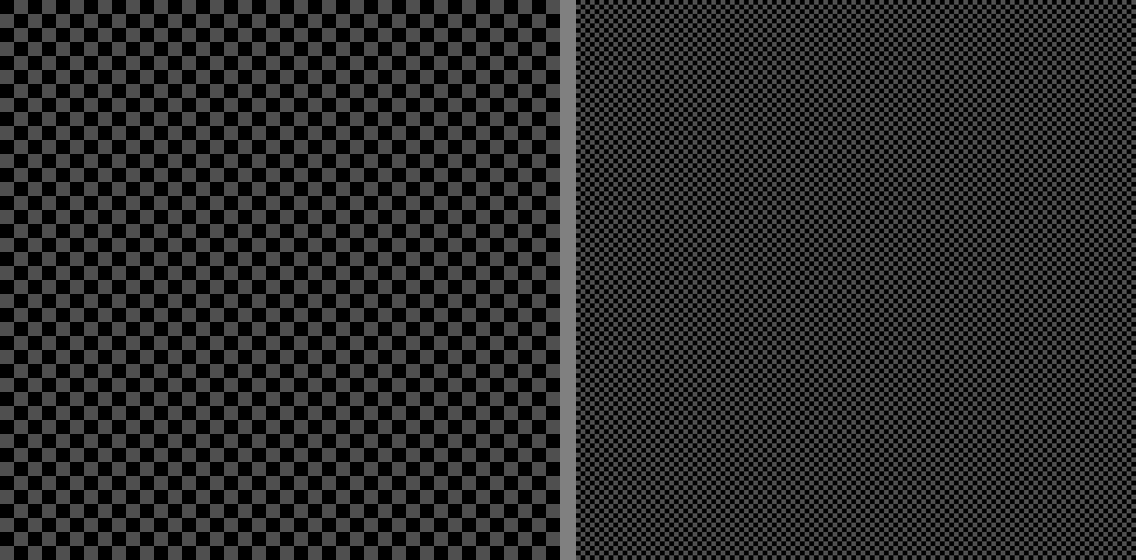
Left: one tile. Right: repeated 3 by 3.
Write a Shadertoy shader that draws this pattern.

```glsl
// Seamless checkerboard of black and dark grey squares, 40 by 40 cells.

// Square wave per axis, -1 or 1 in alternate cells, box-filtered over one pixel
vec2 squareWave(vec2 cell, vec2 pixelsPerCell) {
    vec2 edgeDistance = 0.5 - abs(mod(cell - 0.5, 2.0) - 1.0);
    return clamp(2.0 * edgeDistance * pixelsPerCell, -1.0, 1.0);
}

void mainImage(out vec4 fragColor, in vec2 fragCoord) {
    // An even cell count makes opposite edges join
    vec2 pixelsPerCell = iResolution.xy / 40.0;
    vec2 wave = squareWave(fragCoord / pixelsPerCell, pixelsPerCell);

    // Cells are grey where both waves agree, starting at the lower left
    float greyCover = 0.5 + 0.5 * wave.x * wave.y;
    fragColor = vec4(mix(vec3(0.0), vec3(0.31), greyCover), 1.0);
}
```
